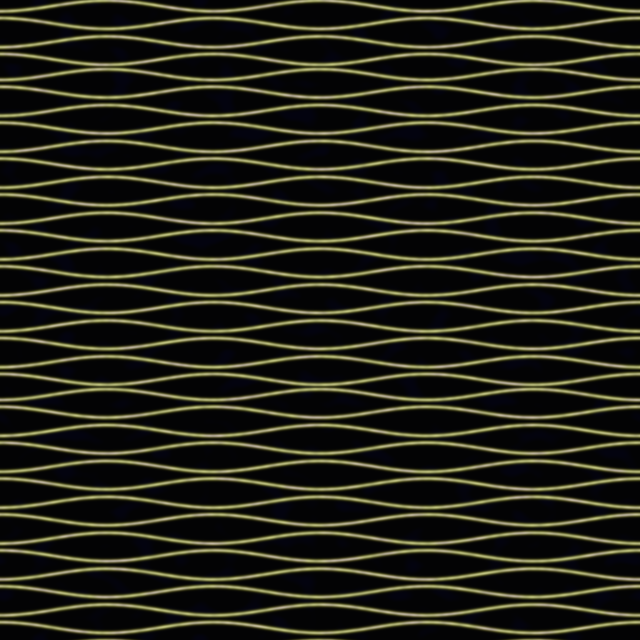
A Shadertoy shader for this pattern:

```glsl
// Thin olive waves on black: mirrored pairs of cosine lines bound rows of flat lenses.
// Rows sit in stacked bands; their pitch slightly overfills a band, so lines pinch at its seam.
// Wrapping gradient noise varies the tint and brightness along the lines.

const float TAU = 6.2831853;

const float WAVES = 3.0;           // wave periods across
const float BANDS = 2.0;           // bands down, nine rows in each
const float BAND_SEAM = 0.1048;    // first seam, measured from the top
const float ROW_PITCH = 0.0561;    // crest to crest
const float FIRST_CREST = 0.0033;  // crest of the first row below a seam
const float LENS_HEIGHT = 0.0443;  // widest opening of a lens
const float AMPLITUDE = 0.0084;
const float LINE_SIGMA = 0.0022;   // softness of the line profile

const vec3 BACKGROUND = vec3(0.012, 0.012, 0.014);
const vec3 OLIVE = vec3(0.69, 0.70, 0.46);
const vec3 TAUPE = vec3(0.71, 0.67, 0.60);
const vec3 BLUE_HAZE = vec3(0.0, 0.0, 0.045);
const vec3 FALLOFF = vec3(1.0, 1.0, 1.5);  // blue fades first, so rims are yellower

const vec2 TINT_CELLS = vec2(24.0, 36.0);
const vec2 GRAIN_CELLS = vec2(80.0, 72.0);
const float GRAIN = 0.16;

vec2 gradientAt(vec2 cell, vec2 period) {
    vec3 h = fract(mod(cell, period).xyx * vec3(0.1031, 0.1030, 0.0973));
    h += dot(h, h.yzx + 33.33);
    float angle = TAU * fract((h.x + h.y) * h.z);
    return vec2(cos(angle), sin(angle));
}

// Gradient noise that wraps over the unit square, roughly -0.7 to 0.7
float wrappedNoise(vec2 uv, vec2 period) {
    vec2 p = uv * period;
    vec2 i = floor(p);
    vec2 f = p - i;
    vec2 w = f * f * f * (f * (f * 6.0 - 15.0) + 10.0);
    vec2 e = vec2(1.0, 0.0);
    float a = dot(gradientAt(i, period), f);
    float b = dot(gradientAt(i + e.xy, period), f - e.xy);
    float c = dot(gradientAt(i + e.yx, period), f - e.yx);
    float d = dot(gradientAt(i + e.xx, period), f - e.xx);
    return mix(mix(a, b, w.x), mix(c, d, w.x), w.y);
}

// Vertical distance to the nearest wave; depth runs downward from the top
float waveDistance(float x, float depth) {
    float inBand = fract((depth - BAND_SEAM) * BANDS) / BANDS - FIRST_CREST;
    float halfGap = 0.5 * (ROW_PITCH - LENS_HEIGHT);
    float inRow = mod(inBand + halfGap, ROW_PITCH) - halfGap;
    float sag = AMPLITUDE * (1.0 + cos(TAU * WAVES * x));
    float upper = abs(inRow - sag);
    float lower = abs(inRow - LENS_HEIGHT + sag);
    return min(upper, lower);
}

void mainImage(out vec4 fragColor, in vec2 fragCoord) {
    vec2 uv = fragCoord / iResolution.xy;

    // Soft line profile, never thinner than the pixel grid can show
    float sigma = max(LINE_SIGMA, 0.5 / iResolution.y);
    float d = waveDistance(uv.x, 1.0 - uv.y) / sigma;
    float line = exp(-0.5 * d * d);

    // Uneven tint and brightness
    float tint = wrappedNoise(uv, TINT_CELLS);
    float grain = 1.0 + GRAIN * wrappedNoise(uv, GRAIN_CELLS);
    vec3 lineColor = mix(OLIVE, TAUPE, smoothstep(-0.25, 0.5, tint)) * grain;

    // Faint blue haze between the lines
    vec3 color = BACKGROUND + BLUE_HAZE * smoothstep(0.05, 0.5, -tint);
    color = mix(color, lineColor, pow(vec3(line), FALLOFF));

    fragColor = vec4(color, 1.0);
}
```
